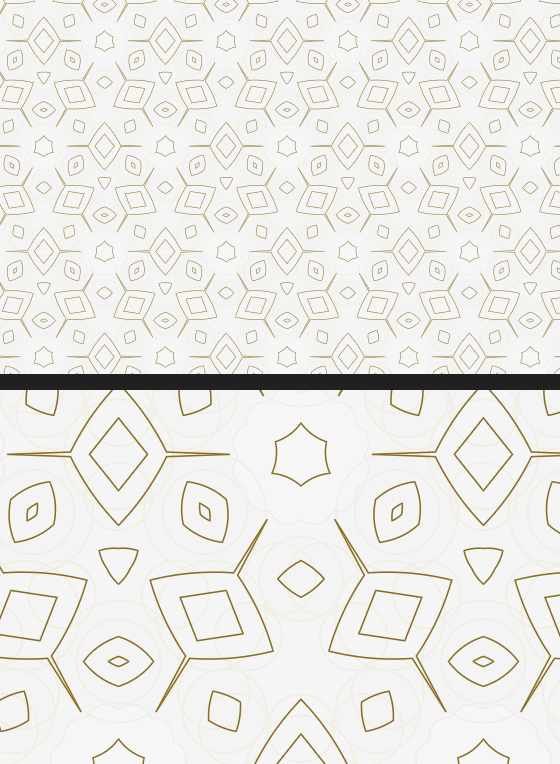
Top: the whole. Bottom: its middle third, enlarged.
Give the GLSL for this pattern, as a Shadertoy shader.

```glsl
// Fine gold kaleidoscope lattice of spiked diamonds, leaves and stars on pale grey
const float PI = 3.14159265;
const vec2 TO_E = vec2(0.866, 0.5); // direction from star centre to the empty centre

// Distance to a shallow arc from a to b, bowed to the right of a->b
float arc(vec2 p, vec2 a, vec2 b, float bulge) {
    vec2 ab = b - a;
    vec2 normal = vec2(ab.y, -ab.x) / length(ab);
    float h = clamp(dot(p - a, ab) / dot(ab, ab), 0.0, 1.0);
    return length(p - a - h * ab - normal * 4.0 * bulge * h * (1.0 - h));
}

// Distance to the outline of a bowed diamond with half axes size
float diamond(vec2 p, vec2 size, float bulge) {
    return arc(abs(p), vec2(size.x, 0.0), vec2(0.0, size.y), bulge);
}

float ring(vec2 p, float radius) {
    return abs(length(p) - radius);
}

// Fold the plane into one equilateral mirror triangle:
// star centre (0,0), shield centre (0,1), empty centre TO_E
vec2 foldTriangle(vec2 p) {
    vec2 cell = vec2(sqrt(3.0), 3.0);
    vec2 a = mod(p, cell) - 0.5 * cell;
    vec2 b = mod(p + 0.5 * cell, cell) - 0.5 * cell;
    p = dot(a, a) < dot(b, b) ? a : b;
    float third = 2.0 * PI / 3.0;
    float angle = abs(mod(atan(p.x, p.y) + 0.5 * third, third) - 0.5 * third);
    return length(p) * vec2(sin(angle), cos(angle));
}

// Area of a pixel covered by a line of the given half width
float stroke(float d, float halfWidth, float pixel) {
    return clamp((halfWidth - d) / pixel + 0.5, 0.0, 1.0)
         - clamp((-halfWidth - d) / pixel + 0.5, 0.0, 1.0);
}

void mainImage(out vec4 fragColor, in vec2 fragCoord) {
    float pixel = 7.975 / iResolution.x;
    vec2 p = foldTriangle(fragCoord * pixel - vec2(0.623, 0.235));

    // Local frames of the motifs
    vec2 shield = p - vec2(0.0, 1.0);
    vec2 leaf = p - vec2(0.0, 0.527);
    vec2 gem = vec2(dot(p, vec2(0.5, -0.866)), dot(p, TO_E) - 0.581);
    vec2 spiked = p - vec2(0.442, 0.745);
    spiked = abs(vec2(dot(spiked, TO_E.yx), dot(spiked, vec2(0.866, -0.5))));

    // Gold outlines
    float gold = arc(p, vec2(0.121, 0.07), vec2(0.0, 0.159), -0.012);
    gold = min(gold, arc(shield, vec2(0.0, -0.106), vec2(0.055, -0.032), 0.005));
    gold = min(gold, diamond(leaf, vec2(0.166, 0.118), 0.016));
    gold = min(gold, diamond(leaf, vec2(0.048, 0.024), 0.002));
    gold = min(gold, diamond(gem, vec2(0.11, 0.087), 0.007));
    gold = min(gold, diamond(spiked, vec2(0.138, 0.173), 0.0));
    gold = min(gold, arc(spiked, vec2(0.228, 0.011), vec2(0.0, 0.337), 0.016));
    gold = min(gold, arc(spiked, vec2(0.228, 0.011), vec2(0.526, 0.0), 0.0));

    // Faint grey scallops and overlapping cream rings
    float angle = atan(p.x, p.y);
    float scallop = length(p) - 0.3 - 0.03 * abs(sin(6.0 * angle));
    float rings = min(ring(gem, 0.2), min(ring(leaf, 0.2), ring(leaf, 0.29)));
    rings = min(rings, min(ring(gem - vec2(0.1, 0.0), 0.17), ring(gem + vec2(0.1, 0.0), 0.17)));
    rings = min(rings, min(ring(spiked, 0.26), ring(spiked - vec2(0.0, 0.2), 0.16)));

    // Pale ground, with slightly darker veils and a light disc around each star
    float veil = smoothstep(pixel, -pixel, length(leaf) - 0.29)
               + smoothstep(pixel, -pixel, length(gem) - 0.2);
    float light = smoothstep(pixel, -pixel, scallop);
    vec3 color = vec3(0.962) - 0.004 * veil * (1.0 - light) + 0.004 * light;
    color = mix(color, vec3(0.93, 0.93, 0.87), 0.75 * stroke(rings, 0.0045, pixel));
    color = mix(color, vec3(0.92), 0.8 * stroke(abs(scallop), 0.004, pixel));
    color = mix(color, vec3(0.53, 0.43, 0.14), stroke(gold, 0.0037, pixel));
    fragColor = vec4(color, 1.0);
}
```
